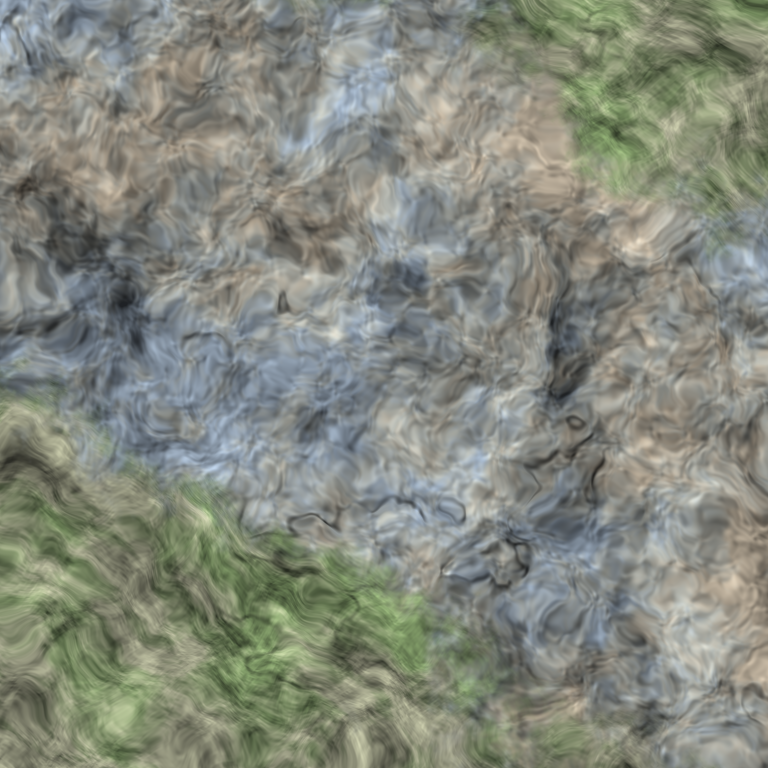
A WebGL 1 fragment shader for this texture:

```glsl
precision highp float;
uniform vec2 u_resolution;

const vec3 TAN_ROCK = vec3(0.575, 0.535, 0.475);
const vec3 GREY_ROCK = vec3(0.530, 0.540, 0.520);
const vec3 BLUE_ROCK = vec3(0.475, 0.525, 0.580);
const vec3 GREEN_GRASS = vec3(0.465, 0.560, 0.375);
const vec3 DRY_GRASS = vec3(0.535, 0.540, 0.455);

float hash(vec2 p) {
  return fract(sin(dot(p, vec2(127.1, 311.7))) * 43758.5453);
}

float noise(vec2 p) {
  vec2 cell = floor(p);
  vec2 f = fract(p);
  f = f * f * (3.0 - 2.0 * f);
  float low = mix(hash(cell), hash(cell + vec2(1.0, 0.0)), f.x);
  float high = mix(hash(cell + vec2(0.0, 1.0)), hash(cell + 1.0), f.x);
  return mix(low, high, f.y);
}

mat2 rotation(float angle) {
  float c = cos(angle);
  float s = sin(angle);
  return mat2(c, s, -s, c);
}

// Layered noise centred on zero; each octave is turned by twist.
float fbm(vec2 p, float gain, float twist) {
  mat2 turn = rotation(twist) * 2.03;
  float sum = 0.0;
  float weight = 1.0;
  float total = 0.0;
  for (int i = 0; i < 4; i++) {
    sum += weight * (noise(p) - 0.5);
    total += weight;
    weight *= gain;
    p = turn * p + 17.3;
  }
  return sum / total;
}

vec2 warp(vec2 p, float scale, float amount) {
  return p + amount * vec2(fbm(p * scale + 3.1, 0.5, 0.6),
                           fbm(p * scale + 41.7, 0.5, 0.6));
}

float rockHeight(vec2 p) {
  return fbm(p * 19.0, 0.72, 0.7);
}

// Thin dark lines along the zero level of a noise field.
float crack(vec2 p, float width) {
  float line = 1.0 - smoothstep(0.0, width, abs(fbm(p, 0.5, 0.5)));
  return line * smoothstep(0.02, 0.14, fbm(p * 0.8 + 63.0, 0.5, 0.5));
}

vec3 rock(vec2 uv) {
  vec2 p = warp(uv, 9.0, 0.09);
  float height = rockHeight(p);
  float relief = height - rockHeight(p + vec2(-0.005, 0.007));
  float hollow = smoothstep(0.08, 0.24, fbm(p * vec2(6.5, 4.5) + 8.0, 0.55, 0.4));
  float tone = 1.04 + 1.15 * height + 0.85 * relief;
  tone += 0.45 * fbm(uv * 5.0 + 29.0, 0.6, 0.7);
  tone -= 0.28 * hollow + 0.42 * crack(p * 8.0, 0.035);

  // Broad stains with small mineral flecks
  float hue = fbm(uv * 4.0 + 12.0, 0.6, 0.8) * 3.2;
  hue += fbm(p * 24.0 + 51.0, 0.7, 0.8) * 2.6 - 0.4 * hollow;
  vec3 color = mix(GREY_ROCK, TAN_ROCK, clamp(hue, 0.0, 1.0));
  color = mix(color, BLUE_ROCK, clamp(-hue, 0.0, 1.0));
  return color * max(tone, 0.25);
}

vec3 grass(vec2 uv) {
  vec2 p = warp(uv, 5.0, 0.16);
  vec2 along = rotation(0.62) * p;
  float blades = fbm(along * vec2(19.0, 48.0), 0.75, 0.0);
  float crossing = fbm(rotation(-0.75) * p * vec2(16.0, 45.0) + 9.0, 0.75, 0.0);
  float clumps = fbm(p * 14.0 + 70.0, 0.6, 0.6);
  float tone = 0.95 + 1.2 * blades + 0.65 * crossing + 0.65 * clumps;
  tone -= 0.28 * crack(along * vec2(6.0, 12.0) + 5.0, 0.04);

  float dry = fbm(along * vec2(5.0, 9.0) + 33.0, 0.6, 0.0) * 3.5;
  dry += blades * 1.6 + 0.42;
  vec3 color = mix(GREEN_GRASS, DRY_GRASS, clamp(dry, 0.0, 1.0));
  return color * max(tone, 0.3);
}

// Positive in the two grassy corners, negative over the rock band.
float grassField(vec2 uv) {
  float lower = 0.50 - 0.58 * uv.x - uv.y;
  float upper = 0.75 * uv.x + uv.y - 1.40;
  float ragged = 0.45 * fbm(uv * 5.0 + 20.0, 0.6, 0.7);
  return max(lower, upper) + ragged + 0.16 * fbm(uv * 28.0, 0.7, 0.7);
}

void main() {
  vec2 uv = gl_FragCoord.xy / u_resolution;
  float cover = smoothstep(-0.07, 0.08, grassField(uv));
  vec3 color = mix(rock(uv), grass(uv), cover);
  gl_FragColor = vec4(clamp(color, 0.0, 1.0), 1.0);
}
```
